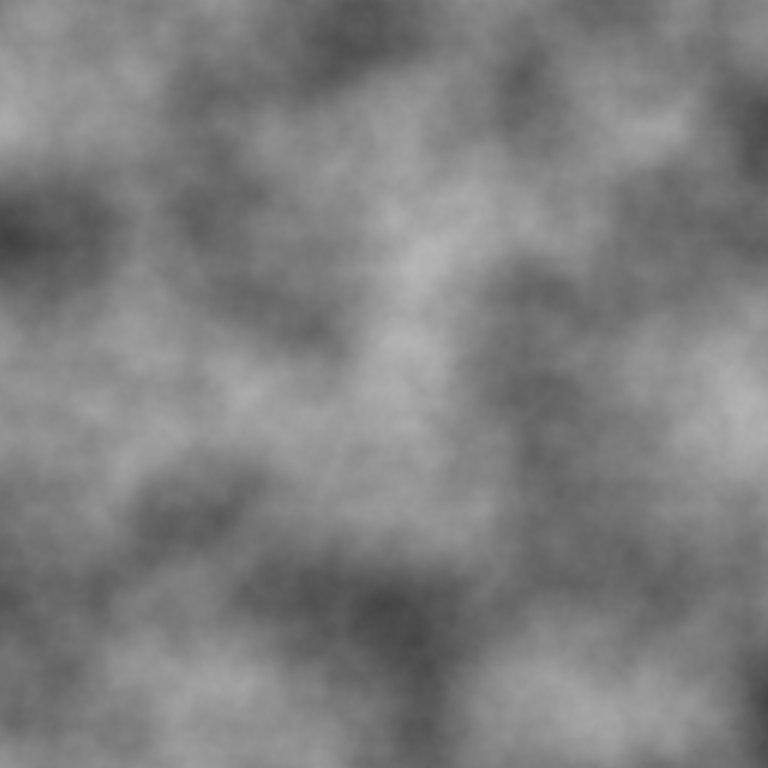
This texture is drawn by a Shadertoy shader. Its source:

```glsl
// Soft grey clouds: fractal gradient noise, whose octaves double in
// frequency and halve in strength, mapped gently around a middle grey.

const float TAU = 6.2831853;
const float BASE_CELLS = 4.0;    // noise cells across the canvas
const int OCTAVES = 6;
const float MID_GREY = 0.493;
const float CONTRAST = 0.58;

float hash(vec2 cell) {
    return fract(sin(dot(cell, vec2(127.1, 311.7))) * 43758.5453);
}

// Slope contributed by one lattice corner, using a random unit direction
float cornerSlope(vec2 cell, vec2 offset) {
    float angle = TAU * hash(cell);
    return dot(vec2(cos(angle), sin(angle)), offset);
}

// Gradient noise, centred on zero
float gradientNoise(vec2 p) {
    vec2 cell = floor(p);
    vec2 f = p - cell;
    vec2 fade = f * f * (3.0 - 2.0 * f);
    vec2 right = vec2(1.0, 0.0);
    vec2 up = vec2(0.0, 1.0);

    float bottom = mix(cornerSlope(cell, f),
                       cornerSlope(cell + right, f - right), fade.x);
    float top = mix(cornerSlope(cell + up, f - up),
                    cornerSlope(cell + 1.0, f - 1.0), fade.x);
    return mix(bottom, top, fade.y);
}

// Sum of octaves, each shifted so that the lattices do not line up
float cloudNoise(vec2 p, int octaves) {
    float sum = 0.0;
    float amplitude = 0.5;
    for (int i = 0; i < octaves; i++) {
        sum += amplitude * gradientNoise(p);
        p = 2.0 * p + vec2(17.3, 9.7);
        amplitude *= 0.5;
    }
    return sum;
}

void mainImage(out vec4 fragColor, in vec2 fragCoord) {
    vec2 uv = fragCoord / iResolution.y;
    float clouds = cloudNoise(uv * BASE_CELLS + vec2(3.4, 7.6), OCTAVES);
    float grey = MID_GREY + CONTRAST * clouds;
    fragColor = vec4(vec3(clamp(grey, 0.0, 1.0)), 1.0);
}
```
